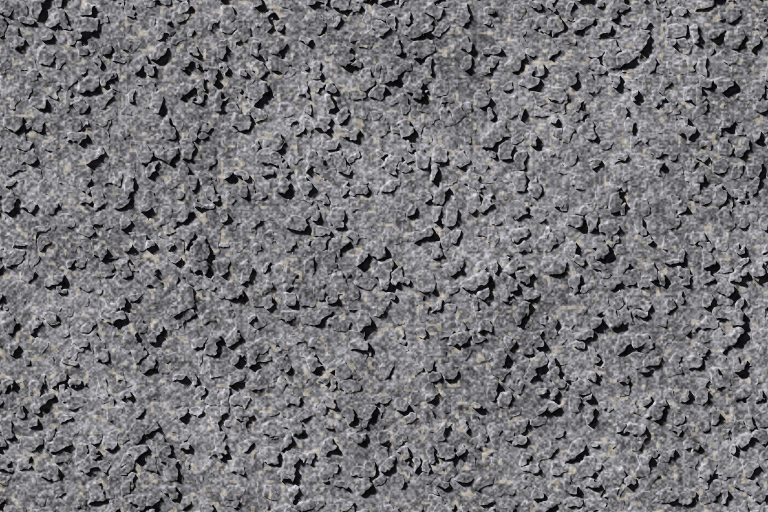
Reproduce this texture procedurally as a Shadertoy shader.

```glsl
// Weathered asphalt: ragged dark stones in gritty tar under low, hard sunlight.

float hash(vec2 p) {
    return fract(sin(dot(p, vec2(127.1, 311.7))) * 43758.5453);
}

float noise(vec2 p) {
    vec2 i = floor(p), f = fract(p);
    f = f * f * (3.0 - 2.0 * f);
    return mix(mix(hash(i), hash(i + vec2(1, 0)), f.x),
               mix(hash(i + vec2(0, 1)), hash(i + vec2(1, 1)), f.x), f.y);
}

// Relief of the road; one unit is the spacing of the stones
float relief(vec2 q) {
    float height = 0.28 * noise(q * 1.3) + 0.16 * noise(q * 3.1 + 7.0);
    vec2 ragged = q + 0.4 * (vec2(noise(q * 2.3), noise(q * 2.3 + 19.0)) - 0.5)
                    + 0.14 * (vec2(noise(q * 6.0), noise(q * 6.0 + 31.0)) - 0.5);
    vec2 home = floor(ragged);
    for (int y = -1; y <= 1; y++)
    for (int x = -1; x <= 1; x++) {
        vec2 cell = home + vec2(x, y);
        vec2 centre = cell + vec2(hash(cell), hash(cell + 41.3));
        float angle = 6.283 * hash(cell + 17.7);
        float size = mix(0.28, 0.62, hash(cell + 73.1));
        vec2 v = mat2(cos(angle), sin(angle), -sin(angle), cos(angle)) * (ragged - centre);
        v *= vec2(0.8, 1.25);
        // Between round and square, with a tilted top
        float d = mix(length(v), max(abs(v.x), abs(v.y)), 0.5) / size;
        float top = 0.25 + 0.45 * hash(cell + 5.9) + 0.3 * v.x;
        height = max(height, top - 0.8 * smoothstep(0.65, 1.1, d));
    }
    return height + 0.1 * noise(q * 6.5 + 3.0);
}

vec3 asphalt(vec2 q) {
    vec2 toSun = normalize(vec2(-0.7, 0.7));
    float height = relief(q);
    float slope = relief(q + 0.08 * toSun) - height;

    // Cast shadow: look for higher ground towards the sun
    float blocked = 0.0;
    for (int i = 1; i <= 7; i++) {
        float reach = 0.075 * float(i);
        blocked = max(blocked, relief(q + reach * toSun) - height - 0.8 * reach);
    }
    float shadow = smoothstep(0.0, 0.15, blocked);

    // Sunlit tone with fine grain and slow drift
    float grain = 0.24 * (noise(q * 5.0 + 11.0) - 0.5) + 0.3 * (noise(q * 10.0) - 0.5);
    float drift = 0.1 * (noise(q * 0.35) - 0.5) + 0.1 * (noise(q * 1.1 + 50.0) - 0.5);
    float tone = 0.5 - clamp(1.3 * slope, -0.17, 0.24) + grain + drift;
    vec3 color = tone * vec3(0.99, 0.985, 1.02);

    // Pale sandy grit, gathered in the hollows
    float patchy = 0.12 * noise(q * 0.5 + 90.0) - 0.15 * smoothstep(0.2, 0.6, height);
    float grit = smoothstep(0.75, 0.88, noise(q * 4.2 + 60.0) + patchy);
    color = mix(color, vec3(0.74, 0.71, 0.65) + 0.6 * grain, 0.75 * grit);

    return color * mix(vec3(1.0), vec3(0.13, 0.13, 0.15), shadow);
}

void mainImage(out vec4 fragColor, in vec2 fragCoord) {
    // Four samples per pixel smooth the edges
    vec3 color = vec3(0.0);
    for (int i = 0; i < 4; i++) {
        vec2 offset = vec2(i % 2, i / 2) * 0.5 - 0.25;
        color += asphalt(28.0 * (fragCoord + offset) / iResolution.y);
    }
    fragColor = vec4(clamp(color / 4.0, 0.0, 1.0), 1.0);
}
```
